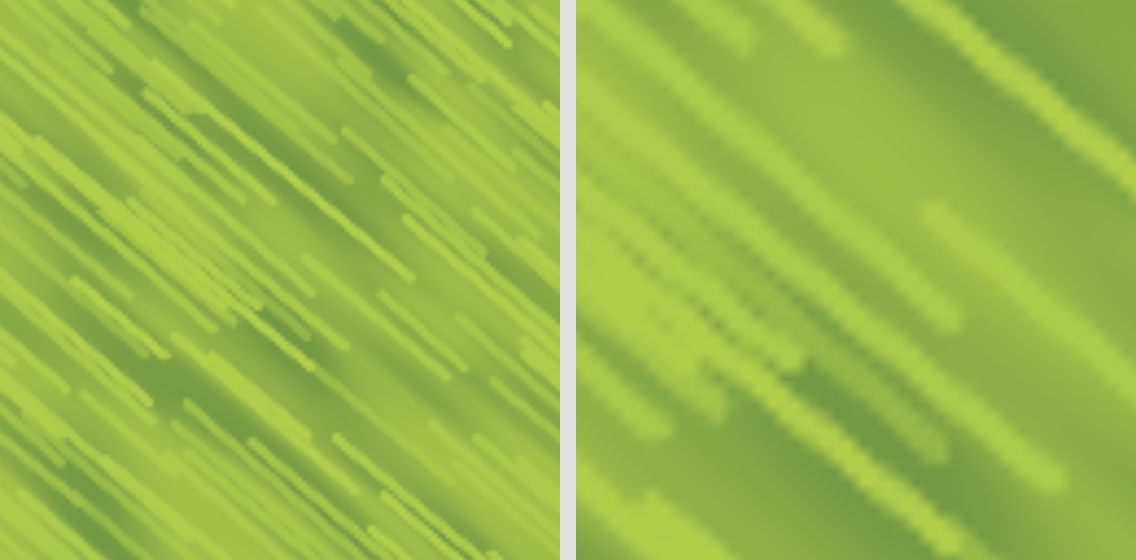
Left, the full canvas; right, a detail of the centre.
Reproduce this pattern procedurally as a three.js fragment shader.

```glsl
varying vec2 vUv;

const vec3 DARK = vec3(0.448, 0.595, 0.268);
const vec3 LIGHT = vec3(0.645, 0.755, 0.288);
const vec3 STREAK = vec3(0.690, 0.808, 0.290);

const vec2 NORMAL = vec2(6.0, 7.0);   // whole numbers, so slanted lanes close up
const float TEXELS = 128.0;           // coarse raster that beads the streak edges
const float LANES = 4.0;              // streak lanes per unit across the slant
const float CELLS = 2.0;              // streak starts per lane and unit of x
const float RADIUS = 0.0088;          // half width of a streak
const float EDGE = 0.0024;
const vec2 LENGTH_RANGE = vec2(0.30, 0.97);
const vec2 OPACITY_RANGE = vec2(0.55, 1.1);
const float LANE_JITTER = 0.7;
const float TILT = 0.06;
const vec2 TONE_RANGE = vec2(0.12, 0.86);
const float FINE_SHARE = 0.5;

vec4 hash(vec2 p) {
  p *= vec2(127.31, 311.73);
  vec4 q = fract(p.xyxy * vec4(0.1031, 0.1030, 0.0973, 0.1099));
  q += dot(q, q.wzxy + 33.33);
  return fract((q.xxyz + q.yzzw) * q.zywx);
}

// Slanted coordinates: x along the lanes, y across them.
vec2 slant(vec2 p, vec2 count) {
  return vec2(p.x, dot(p, NORMAL)) * count;
}

// Reduces a slanted cell to its representative inside the unit tile.
vec2 wrapCell(vec2 cell, vec2 count) {
  float turn = floor((cell.x + 0.5) / count.x);
  cell -= turn * vec2(count.x, NORMAL.x * count.y);
  float rows = NORMAL.y * count.y;
  cell.y -= rows * floor((cell.y + 0.5) / rows);
  return floor(cell + 0.5);
}

float cellValue(vec2 cell, vec2 count, float seed) {
  return hash(wrapCell(cell, count) + seed).x;
}

float slantNoise(vec2 p, vec2 count, float seed) {
  vec2 q = slant(p, count);
  vec2 i = floor(q);
  vec2 f = q - i;
  f = f * f * (3.0 - 2.0 * f);
  float low = mix(cellValue(i, count, seed),
                  cellValue(i + vec2(1.0, 0.0), count, seed), f.x);
  float high = mix(cellValue(i + vec2(0.0, 1.0), count, seed),
                   cellValue(i + vec2(1.0, 1.0), count, seed), f.x);
  return mix(low, high, f.y);
}

// Coverage by round-ended streaks scattered along the lanes.
float streaks(vec2 p) {
  vec2 count = vec2(CELLS, LANES);
  vec2 q = slant(p, count);
  vec2 base = floor(q);
  float norm = length(NORMAL);
  float cover = 0.0;
  for (int j = -1; j <= 1; j++) {
    for (int i = -1; i <= 0; i++) {
      vec2 cell = base + vec2(float(i), float(j));
      vec2 id = wrapCell(cell, count);
      vec4 rnd = hash(id + 17.0);
      float lane = cell.y + 0.5 + (rnd.x - 0.5) * LANE_JITTER;
      float across = (q.y - lane) / LANES;
      float x = p.x - across * NORMAL.x / (norm * norm);
      float start = (cell.x + mix(0.04, 0.96, rnd.y)) / CELLS;
      float span = mix(LENGTH_RANGE.x, LENGTH_RANGE.y, rnd.z) / CELLS;
      float along = x - start - 0.5 * span;
      float beyond = max(abs(along) - 0.5 * span, 0.0) * norm / NORMAL.y;
      float side = across / norm + along * (rnd.w - 0.5) * TILT;
      float dist = length(vec2(beyond, side));
      float opacity = min(mix(OPACITY_RANGE.x, OPACITY_RANGE.y, hash(id + 53.0).z), 1.0);
      cover = max(cover, opacity * (1.0 - smoothstep(RADIUS - EDGE, RADIUS + EDGE, dist)));
    }
  }
  return cover;
}

// Streaks sampled on the coarse raster and blended between samples.
float rasterStreaks(vec2 p) {
  vec2 t = p * TEXELS - 0.5;
  vec2 i = floor(t);
  vec2 f = t - i;
  vec2 a = (i + 0.5) / TEXELS;
  vec2 b = a + 1.0 / TEXELS;
  return mix(mix(streaks(a), streaks(vec2(b.x, a.y)), f.x),
             mix(streaks(vec2(a.x, b.y)), streaks(b), f.x), f.y);
}

void main() {
  // Soft mottled ground, drawn out along the slant
  float broad = slantNoise(vUv, vec2(6.0, 1.0), 29.0);
  float fine = slantNoise(vUv, vec2(4.0, 3.0), 71.0);
  float tone = smoothstep(TONE_RANGE.x, TONE_RANGE.y, mix(broad, fine, FINE_SHARE));
  vec3 color = mix(DARK, LIGHT, tone);

  // Bright streaks on top
  color = mix(color, STREAK, rasterStreaks(vUv));
  gl_FragColor = vec4(color, 1.0);
}
```
